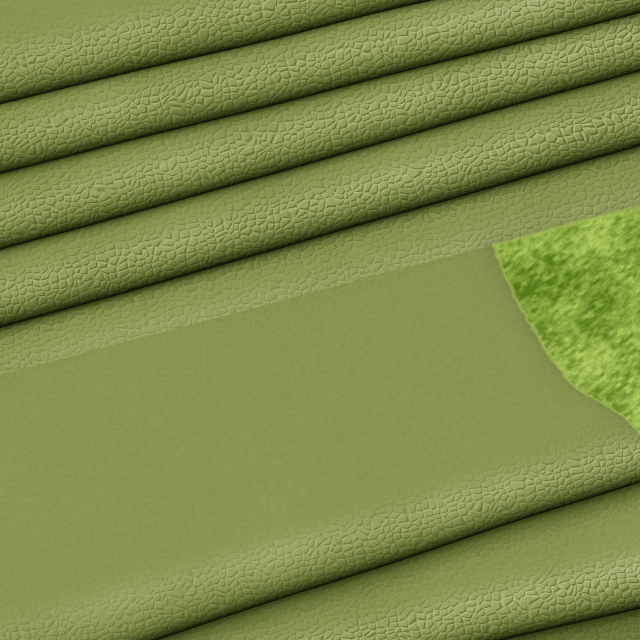
Reproduce this texture procedurally as a three.js fragment shader.

```glsl
// Draws folded green pebbled leather with a fuzzy suede underside showing at the right.
varying vec2 vUv;

const float EDGE = 0.0013;
const vec3 BLACK_GREEN = vec3(0.05, 0.07, 0.015);
const vec3 DEEP_GREEN = vec3(0.22, 0.26, 0.09);
const vec3 MOSS = vec3(0.38, 0.43, 0.20);
const vec3 LEATHER = vec3(0.535, 0.585, 0.315);
const vec3 SHEEN = vec3(0.70, 0.74, 0.52);

vec2 hash2(vec2 p) {
  vec3 q = fract(p.xyx * vec3(0.1031, 0.1030, 0.0973));
  q += dot(q, q.yzx + 33.33);
  return fract((q.xx + q.yz) * q.zy);
}

float noise(vec2 p) {
  vec2 i = floor(p), f = fract(p);
  f = f * f * (3.0 - 2.0 * f);
  float low = mix(hash2(i).x, hash2(i + vec2(1.0, 0.0)).x, f.x);
  float high = mix(hash2(i + vec2(0.0, 1.0)).x, hash2(i + 1.0).x, f.x);
  return mix(low, high, f.y);
}

float fbm(vec2 p) {
  float sum = 0.0, weight = 0.5;
  for (int i = 0; i < 4; i++) {
    sum += weight * noise(p);
    p = mat2(1.6, 1.2, -1.2, 1.6) * p + 7.3;
    weight *= 0.5;
  }
  return sum / 0.9375;
}

// Rounded cells separated by narrow grooves
float pebble(vec2 p) {
  vec2 cell = floor(p);
  float nearest = 9.0, second = 9.0;
  for (int y = -1; y <= 1; y++) {
    for (int x = -1; x <= 1; x++) {
      vec2 c = cell + vec2(float(x), float(y));
      float d = length(c + 0.1 + 0.8 * hash2(c) - p);
      second = min(second, max(nearest, d));
      nearest = min(nearest, d);
    }
  }
  return smoothstep(0.0, 0.4, second - nearest);
}

// Height above a crease given as (height at left, slope)
float above(vec2 p, vec2 crease) {
  return p.y - crease.x - crease.y * p.x;
}

// Returns (shade, gloss, grain) for height h above the lower edge of a fold
vec3 roll(float h, float depth, float glossAt, float glossWidth) {
  float t = (h - glossAt) / glossWidth;
  float shade = 1.0 - exp(-max(h, 0.0) / depth);
  float grain = mix(0.3, 1.0, 1.0 - smoothstep(0.05, 0.12, h));
  return vec3(shade, exp(-t * t), grain);
}

// Lays the next fold below a crease, with the shadow cast on it
vec3 layUnder(vec3 upper, vec3 lower, float h, float shadow, float reach) {
  lower.x *= 1.0 - shadow * exp(-max(-h, 0.0) / reach);
  return mix(lower, upper, smoothstep(-EDGE, EDGE, h));
}

vec3 leatherRamp(float s) {
  vec3 c = mix(BLACK_GREEN, DEEP_GREEN, smoothstep(0.0, 0.35, s));
  c = mix(c, MOSS, smoothstep(0.3, 0.68, s));
  return mix(c, LEATHER, smoothstep(0.6, 1.0, s)) * (1.0 + 0.3 * max(s - 1.0, 0.0));
}

vec3 suede(vec2 p) {
  float patches = fbm(p * 16.0);
  float fibre = fbm(mat2(0.8, -0.6, 0.6, 0.8) * p * vec2(95.0, 180.0));
  float tone = 0.5 + 0.9 * (patches - 0.5) + 1.3 * (fibre - 0.5) + 0.8 * (p.x - 0.89);
  return mix(vec3(0.34, 0.48, 0.10), vec3(0.68, 0.79, 0.36), clamp(tone, 0.0, 1.0));
}

// Left outline of the suede at a given drop below its top corner
float suedeOutline(float drop) {
  return 0.771 + 0.34 * drop + 0.98 * drop * drop + 0.043 * smoothstep(0.21, 0.28, drop);
}

void main() {
  vec2 p = vUv;
  vec2 wavy = p + vec2(0.0, 0.004 * (noise(p * 5.0) - 0.5));
  float h1 = above(wavy, vec2(0.838, 0.238));
  float h2 = above(wavy, vec2(0.729, 0.251));
  float h3 = above(wavy, vec2(0.609, 0.280));
  float h4 = above(wavy, vec2(0.488, 0.284));
  float flapTop = above(p, vec2(0.414, 0.264));
  float flapBase = above(wavy, vec2(-0.081, 0.328));
  float h7 = above(wavy, vec2(-0.193, 0.243));

  // Folds from back to front
  vec3 s = roll(h1, 0.020, 0.064, 0.026);
  s = layUnder(s, roll(h2, 0.019, 0.056, 0.022), h1, 0.6, 0.008);
  s = layUnder(s, roll(h3, 0.019, 0.058, 0.023), h2, 0.7, 0.010);
  s = layUnder(s, roll(h4, 0.020, 0.058, 0.024), h3, 0.7, 0.010);
  vec3 ledge = vec3(1.0, 0.75 * exp(-pow((flapTop - 0.008) / 0.026, 2.0)), 0.6);
  s = layUnder(s, ledge, h4, 0.8, 0.011);
  vec3 flap = roll(flapBase, 0.019, 0.088 - 0.036 * p.x, 0.026);
  flap.z *= 0.75;
  s = layUnder(s, flap, flapTop, 0.06, 0.02);
  s = layUnder(s, roll(h7, 0.019, 0.065, 0.026), flapBase, 0.7, 0.022);
  s = layUnder(s, vec3(0.75, 0.0, 0.5), h7, 0.7, 0.015);

  // Embossed grain lit from above
  vec2 along = vec2(p.x + 0.27 * p.y, p.y - 0.27 * p.x);
  vec2 q = along * vec2(72.0, 92.0) + 0.9 * vec2(noise(p * 45.0), noise(p * 45.0 + 19.0));
  float bump = pebble(q) - pebble(q + vec2(-0.12, 0.24));
  float soft = fbm(p * 7.0) - 0.5;
  float shade = s.x * (1.0 + 0.24 * s.z * bump) + 0.10 * soft * s.x;
  float gloss = s.y * mix(0.30, 0.52, p.x) * clamp(0.85 + 1.1 * s.z * bump + soft, 0.0, 1.8);
  vec3 color = mix(leatherRamp(shade), SHEEN, clamp(gloss, 0.0, 0.9));
  color += 0.018 * (noise(p * 210.0) - 0.5);

  // Suede corner with a pale cut rim
  float fuzz = 0.004 * (noise(p * 110.0) - 0.5);
  float drop = 0.618 - p.y;
  float side = (p.x - suedeOutline(max(drop, 0.0))) * 0.82 + fuzz;
  float inside = min(side, -flapTop + fuzz);
  color *= 1.0 - 0.10 * exp(-abs(inside) / 0.015);
  color = mix(color, suede(p), smoothstep(-EDGE, EDGE, inside));
  color = mix(color, vec3(0.64, 0.71, 0.34), 0.65 * (1.0 - smoothstep(0.001, 0.004, abs(inside))));

  gl_FragColor = vec4(color, 1.0);
}
```
